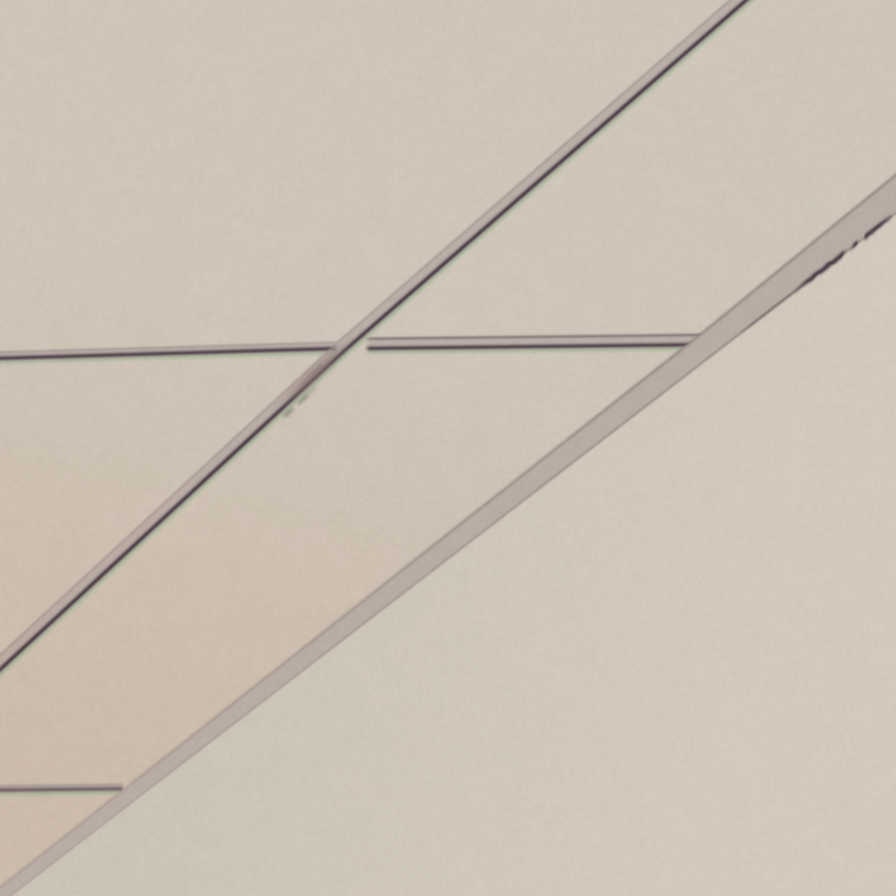
A WebGL 2 fragment shader for this texture:

```glsl
#version 300 es
precision highp float;
// Pale plaster planes crossed by thin dark seams and a slanted mauve ledge.
uniform vec2 u_resolution;
out vec4 outColor;

const vec3 SEAM = vec3(0.25, 0.20, 0.24);
const vec3 MAUVE = vec3(0.67, 0.61, 0.60);
const vec3 GREEN = vec3(0.65, 0.72, 0.60);
const vec3 LEDGE = vec3(0.725, 0.675, 0.645);
const vec3 LEDGE_EDGE = vec3(0.57, 0.52, 0.50);

float hash(vec2 p) {
  vec3 q = fract(vec3(p.xyx) * 0.1031);
  q += dot(q, q.yzx + 33.33);
  return fract((q.x + q.y) * q.z);
}

float noise(vec2 p) {
  vec2 i = floor(p), f = fract(p);
  f = f * f * (3.0 - 2.0 * f);
  return mix(mix(hash(i), hash(i + vec2(1, 0)), f.x),
             mix(hash(i + vec2(0, 1)), hash(i + vec2(1, 1)), f.x), f.y);
}

// Signed distance to the line through a and b, positive on its upper side.
float side(vec2 p, vec2 a, vec2 b) {
  vec2 d = normalize(b - a);
  return dot(p - a, vec2(-d.y, d.x));
}

// Soft stroke centred on distance zero.
float stroke(float d, float width) {
  return exp(-d * d / (width * width));
}

// Soft window between lo and hi.
float span(float x, float lo, float hi, float soft) {
  return smoothstep(lo - soft, lo + soft, x) * (1.0 - smoothstep(hi - soft, hi + soft, x));
}

// Dark seam with a mauve strip above it and a green fringe below.
vec3 seam(vec3 col, float d, float strip, float strength, float mask) {
  col = mix(col, MAUVE, 0.55 * mask * span(d, 0.0, strip, 0.0015));
  col = mix(col, MAUVE * 0.92, 0.5 * mask * stroke(d - strip, 0.0018));
  col = mix(col, GREEN, 0.65 * mask * stroke(d + 0.0045, 0.0027));
  return mix(col, SEAM, strength * mask * stroke(d, 0.0027));
}

// Wall tint: warmer toward the lower left, cooler past the ledge.
vec3 wall(vec2 p, float beyond) {
  vec3 upper = mix(vec3(0.800, 0.735, 0.670), vec3(0.810, 0.775, 0.725),
                   smoothstep(0.1, 0.85, p.y + 0.25 * p.x));
  vec3 lower = mix(vec3(0.795, 0.765, 0.710), vec3(0.825, 0.790, 0.740),
                   smoothstep(0.2, 1.0, p.x - 0.3 * p.y + 0.2));
  return mix(upper, lower, beyond);
}

void main() {
  vec2 p = gl_FragCoord.xy / u_resolution;

  // Ledge edges; the upper one bends slightly where the crossbar meets it
  vec2 bend = vec2(0.781, 0.626);
  float top = p.x < bend.x ? side(p, vec2(0.0, 0.010), bend)
                           : side(p, bend, vec2(1.0, 0.805));
  float bottom = side(p, vec2(0.0, -0.009), vec2(1.0, 0.762));
  float inside = 1.0 - smoothstep(-0.001, 0.001, top);
  float beyond = 1.0 - smoothstep(-0.0015, 0.0015, bottom);

  vec3 col = wall(p, beyond);

  // Crossbar: single seam on the left, paired rails right of the diagonal
  float leftBar = side(p, vec2(0.0, 0.600), vec2(0.378, 0.611));
  float rightBar = side(p, vec2(0.410, 0.611), vec2(0.760, 0.615));
  float above = 1.0 - inside;
  col = seam(col, leftBar, 0.007, 0.82, span(p.x, -1.0, 0.375, 0.004));
  float rails = span(p.x, 0.410, 0.785, 0.004) * above;
  col = seam(col, rightBar, 0.011, 0.82, rails);
  col = mix(col, SEAM, 0.28 * rails * stroke(rightBar - 0.011, 0.0020));

  // Short low bar at the left
  float lowBar = side(p, vec2(0.0, 0.118), vec2(0.14, 0.1195));
  col = seam(col, lowBar, 0.005, 0.58, above * span(p.x, -1.0, 0.137, 0.003));

  // Main diagonal, two nearly aligned lengths
  vec2 knee = vec2(0.3854, 0.6094);
  float diagonal = p.x < knee.x ? side(p, vec2(0.0, 0.2526), knee)
                                : side(p, knee, vec2(0.833, 1.0));
  float knot = stroke(length(p - vec2(0.355, 0.580)), 0.038);
  col = seam(col, diagonal, 0.012, 0.88 - 0.2 * knot, 1.0);
  col = mix(col, vec3(0.46, 0.38, 0.36), 0.55 * knot * stroke(diagonal - 0.004, 0.006));
  float chip = span(p.x, 0.315, 0.350, 0.005) * noise(p * 130.0);
  col = mix(col, vec3(0.46, 0.48, 0.42), 0.7 * chip * stroke(diagonal + 0.008, 0.003));

  // Ledge face and its thin rims
  col = mix(col, LEDGE, inside * (1.0 - beyond));
  float rise = smoothstep(0.0, 0.9, p.x);
  col = mix(col, LEDGE_EDGE, (0.30 + 0.40 * rise) * stroke(top, 0.0022));
  col = mix(col, LEDGE_EDGE, (0.25 + 0.40 * rise) * stroke(bottom, 0.0018));

  // Broken dark crack along the far end of the lower rim
  float broken = smoothstep(0.22, 0.50, noise(vec2(p.x * 75.0, 4.0)));
  float crack = span(p.x, 0.895, 0.992, 0.012) * (1.0 - span(p.x, 0.957, 0.965, 0.002));
  float wobble = 0.002 * (noise(p * 160.0) - 0.5);
  col = mix(col, SEAM, 0.85 * crack * broken * stroke(bottom + wobble, 0.0027));
  col = mix(col, SEAM, 0.25 * span(p.x, 0.83, 0.90, 0.015) * stroke(bottom, 0.002));

  // Fine grain and faint mottling
  float grain = noise(p * 260.0) - 0.5;
  float mottle = noise(p * 45.0 + 7.0) - 0.5;
  col += 0.016 * grain + 0.007 * mottle * vec3(1.0, 0.8, 1.2);
  outColor = vec4(clamp(col, 0.0, 1.0), 1.0);
}
```
